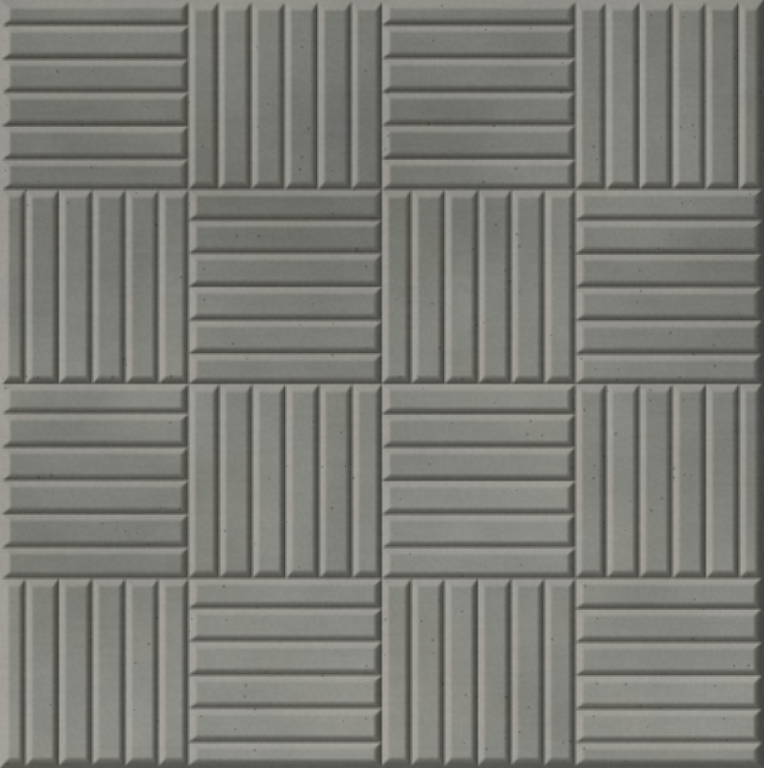
Give the GLSL for this texture, as a Shadertoy shader.

```glsl
const float BLOCKS = 3.95;         // blocks across and down the canvas
const float SLATS = 6.0;           // slats in each block
const float PITCH = 0.172;         // spacing of inner grooves, in blocks
const float LIT_WIDTH = 0.040;     // bevel facing the light, in blocks
const float SHADE_WIDTH = 0.036;   // bevel facing away, in blocks
const float END_WIDEN = 1.2;       // extra bevel width at slat ends
const float GROOVE_JITTER = 0.008; // groove shift per block
const float RIM = 0.003;           // bare margin of the canvas
const float SOFTNESS = 0.0048;     // width of edge blur, in canvas units
const int TAPS = 4;                // smoothing samples per axis
const float PIT_GRID = 70.0;       // pit sites per canvas side
const float PIT_CHANCE = 0.06;
const float GRAIN = 0.020;

const vec3 FACE = vec3(0.415, 0.417, 0.400);
const vec3 PALE = vec3(0.550, 0.550, 0.528);
const vec3 LIT = vec3(0.635, 0.626, 0.600);
const vec3 SHADE = vec3(0.375, 0.370, 0.350);
const vec3 DEEP = vec3(0.280, 0.280, 0.262);

float hash(vec2 p) {
    vec3 q = fract(vec3(p.xyx) * 0.1031);
    q += dot(q, q.yzx + 33.33);
    return fract((q.x + q.y) * q.z);
}

float noise(vec2 p) {
    vec2 i = floor(p), f = fract(p);
    f = f * f * (3.0 - 2.0 * f);
    return mix(mix(hash(i), hash(i + vec2(1, 0)), f.x),
               mix(hash(i + vec2(0, 1)), hash(i + vec2(1, 1)), f.x), f.y);
}

float fbm(vec2 p) {
    float sum = 0.0, gain = 0.5;
    for (int i = 0; i < 4; i++) {
        sum += gain * noise(p);
        p = p * 2.03 + 17.1;
        gain *= 0.5;
    }
    return sum;
}

// Bevelled slats, alternating direction from block to block
vec3 slatColour(vec2 uv, float wear) {
    vec2 p = (uv - 0.5) * BLOCKS + 2.0;
    vec2 block = clamp(floor(p), 0.0, 3.0), q = p - block;
    bool across = mod(block.x + block.y, 2.0) > 0.5;

    // Inner grooves sit evenly about the middle; outer slats are narrower
    float middle = 0.5 + GROOVE_JITTER * (hash(block + 11.0) - 0.5);
    float t = across ? q.y : q.x;
    float slat = clamp(floor((t - middle) / PITCH + 0.5 * SLATS), 0.0, SLATS - 1.0);
    float start = slat < 0.5 ? 0.0 : middle + (slat - 0.5 * SLATS) * PITCH;
    float stop = slat > SLATS - 1.5 ? 1.0 : middle + (slat + 1.0 - 0.5 * SLATS) * PITCH;
    float reach = (0.5 - RIM) * BLOCKS;
    vec2 low = max(across ? vec2(0.0, start) : vec2(start, 0.0), 2.0 - reach - block);
    vec2 high = min(across ? vec2(1.0, stop) : vec2(stop, 1.0), 2.0 + reach - block);
    vec2 bevel = across ? vec2(END_WIDEN, 1.0) : vec2(1.0, END_WIDEN);
    vec2 nearLow = (q - low) / bevel, nearHigh = (high - q) / bevel;

    float tone = wear + 0.24 * (hash(block + 31.0) - 0.5)
               + 0.20 * (hash(vec2(slat, 3.0) + block * 7.0) - 0.5);
    vec3 face = mix(FACE, PALE, clamp(tone, -0.1, 1.15));

    // Bevel distances: 0 in the groove, 1 at the rim of the face
    float lit = min(nearLow.x, nearHigh.y) / LIT_WIDTH;
    float shade = min(nearHigh.x, nearLow.y) / SHADE_WIDTH;
    bool facesUp = nearHigh.y < nearLow.x;
    bool facesDown = nearLow.y < nearHigh.x;
    vec3 glow = mix(face, LIT + 0.4 * (face - PALE), facesUp ? 0.7 : 1.0);
    vec3 litWall = mix(glow, face, smoothstep(0.7, 1.0, lit));
    vec3 darkWall = mix(DEEP, SHADE, smoothstep(0.2, 0.75, shade));
    darkWall = mix(darkWall, face, facesDown ? 0.22 * (1.0 - uv.y) : 0.0);
    darkWall = mix(darkWall, face, smoothstep(0.8, 1.0, shade));
    return lit < shade ? litWall : darkWall;
}

// Small faint holes, denser toward the lower right
float pits(vec2 uv) {
    vec2 g = uv * PIT_GRID, site = floor(g);
    vec2 centre = 0.25 + 0.5 * vec2(hash(site + 5.0), hash(site + 61.0));
    float radius = mix(0.06, 0.16, hash(site + 23.0));
    float chance = PIT_CHANCE * (0.5 + uv.x * (1.3 - uv.y));
    float blur = max(0.10, PIT_GRID / iResolution.y);
    float hole = 1.0 - smoothstep(radius - blur, radius + blur, length(fract(g) - centre));
    return step(hash(site), chance) * hole;
}

void mainImage(out vec4 fragColor, in vec2 fragCoord) {
    vec2 uv = fragCoord / iResolution.xy;

    // Broad ageing, paler toward the lower right
    float wear = 0.84 - 0.60 * uv.y + 0.10 * uv.x
               + 0.9 * (fbm(uv * 4.0 + 2.0) - 0.47) + 0.3 * (fbm(uv * 13.0) - 0.47);

    // Box-filtered relief
    vec2 footprint = max(vec2(SOFTNESS), 1.0 / iResolution.xy);
    vec3 colour = vec3(0.0);
    for (int y = 0; y < TAPS; y++)
        for (int x = 0; x < TAPS; x++) {
            vec2 offset = (vec2(x, y) + 0.5) / float(TAPS) - 0.5;
            colour += slatColour(uv + offset * footprint, wear);
        }
    colour /= float(TAPS * TAPS);

    // Fine grain, faint streaks, pits and a warm mottle
    colour += GRAIN * (noise(uv * 260.0) - 0.5);
    colour += 0.5 * GRAIN * (noise(uv * vec2(18.0, 190.0)) - 0.5);
    colour *= 1.0 - 0.14 * pits(uv);
    colour += vec3(0.012, 0.008, -0.008) * (fbm(uv * 11.0 + 40.0) - 0.45);

    fragColor = vec4(colour, 1.0);
}
```
